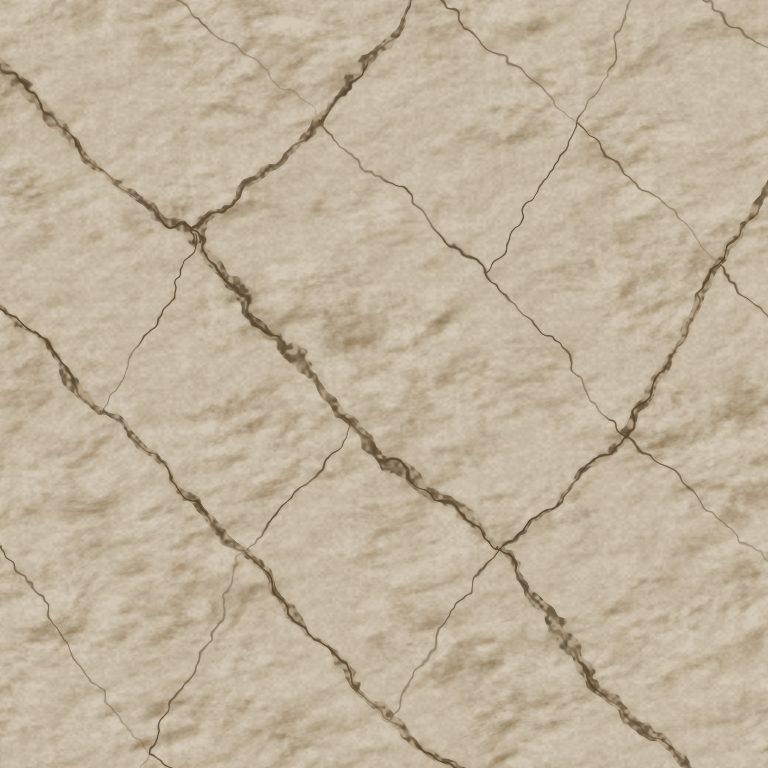
Give the GLSL for this texture, as a Shadertoy shader.

```glsl
// Weathered beige stone crossed by a slanted network of cracks.
// Stretched fractal noise is lit as relief; the cracks are the edges of a
// jittered lattice, bent by noise, wide along main faults and thin elsewhere.

const vec3 STONE_LIGHT = vec3(0.80, 0.75, 0.67);
const vec3 STONE_SHADE = vec3(0.66, 0.59, 0.48);
const vec3 CRACK_DUST  = vec3(0.60, 0.53, 0.42);
const vec3 CRACK_CHIP  = vec3(0.68, 0.61, 0.50);
const vec3 CRACK_DARK  = vec3(0.33, 0.26, 0.17);

float hash(vec2 p) {
    return fract(sin(dot(p, vec2(127.1, 311.7))) * 43758.5453);
}

float noise(vec2 p) {
    vec2 i = floor(p), f = fract(p);
    f = f * f * (3.0 - 2.0 * f);
    return mix(mix(hash(i), hash(i + vec2(1, 0)), f.x),
               mix(hash(i + vec2(0, 1)), hash(i + vec2(1, 1)), f.x), f.y);
}

float fbm(vec2 p, float gain) {
    float sum = 0.0, amp = 0.5;
    for (int i = 0; i < 5; i++) {
        sum += amp * noise(p);
        p = p * 2.03 + 17.3;
        amp *= gain;
    }
    return sum;
}

vec2 rotate(vec2 p, float a) {
    float c = cos(a), s = sin(a);
    return vec2(c * p.x + s * p.y, c * p.y - s * p.x);
}

// Centred two-channel noise for bending the cracks
vec2 wobble(vec2 p) {
    return vec2(noise(p), noise(p + 53.7)) - 0.5;
}

// Distance to a segment, signed by the side of the line
float segmentDistance(vec2 p, vec2 a, vec2 b, out float along) {
    vec2 ab = b - a, ap = p - a;
    along = clamp(dot(ap, ab) / dot(ab, ab), 0.0, 1.0);
    float side = ab.x * ap.y - ab.y * ap.x < 0.0 ? -1.0 : 1.0;
    return side * length(ap - ab * along);
}

// Lattice of crack junctions: x runs along the main faults, y across them
vec2 junction(vec2 id) {
    vec2 jitter = vec2(hash(id + 3.1), hash(id + 8.6)) - 0.5;
    return vec2(0.27 * id.x - 0.04 * (id.y - 2.0), 0.18 + 0.235 * id.y)
         + jitter * vec2(0.09, 0.06);
}

// Strength 0..1 of the edge leaving a junction; negative means no crack
float edgeStrength(vec2 id, bool alongFault) {
    float chance = hash(id + (alongFault ? 21.4 : 47.9));
    float thin = chance < 0.68 ? 0.04 + 0.25 * chance : -1.0;
    if (alongFault) {
        float fault = 1.0 - smoothstep(0.3, 1.6, abs(id.y - 1.7));
        return max(fault, thin);
    }
    bool major = mod(id.x, 2.0) > 0.5 && id.y > 1.5;
    return major ? 0.55 + 0.3 * chance : thin;
}

// Returns core, rubble body and soft halo of one crack
vec3 crackProfile(float d, float strength, float fade, vec3 rough, float px) {
    float body = 0.0068 * strength * (0.15 + 0.8 * rough.x + 0.7 * rough.z);
    float core = 0.0010 + 0.0012 * strength * rough.z;
    float offset = 0.011 * strength * (rough.y - 0.5);
    float line = 1.0 - smoothstep(core - px, core + px, abs(d - offset));
    float fill = 1.0 - smoothstep(body - px, body + px, abs(d));
    float halo = 1.0 - smoothstep(0.0, 0.004 + 1.6 * body, abs(d));
    return vec3(line * fade, fill * smoothstep(0.1, 0.4, strength),
                halo * fade * (0.25 + 0.4 * strength));
}

vec3 crackNetwork(vec2 p, float px) {
    vec3 rough = vec3(noise(p * 24.0), noise(p * 45.0 + 9.0), noise(p * 110.0 + 4.0));
    float faint = mix(0.45, 1.0, smoothstep(0.25, 0.6, noise(p * 17.0 + 5.0)));
    p += 0.024 * wobble(p * 8.0) + 0.017 * wobble(p * 21.0)
       + 0.010 * wobble(p * 52.0) + 0.004 * wobble(p * 120.0);
    vec2 q = rotate(p, -0.7854);
    float row = (q.y - 0.18) / 0.235;
    vec2 cell = floor(vec2((q.x + 0.04 * (row - 2.0)) / 0.27, row));
    vec3 cracks = vec3(0.0);
    for (int j = -2; j <= 1; j++)
    for (int i = -2; i <= 1; i++)
    for (int k = 0; k < 2; k++) {
        vec2 id = cell + vec2(i, j);
        bool alongFault = k == 0;
        float strength = edgeStrength(id, alongFault);
        if (strength < 0.0) continue;
        vec2 next = id + (alongFault ? vec2(1, 0) : vec2(0, 1));
        float along;
        float d = segmentDistance(q, junction(id), junction(next), along);
        // Some thin cracks die out towards their far end
        float dying = step(0.5, hash(id + 71.2)) * (1.0 - smoothstep(0.2, 0.5, strength));
        float fade = faint * (1.0 - 0.8 * along * dying);
        cracks = max(cracks, crackProfile(d, strength, fade, rough, px));
    }
    return cracks;
}

// Brightness of the pitted surface: 0 is shaded, 1 is lit
float surfaceTone(vec2 p) {
    vec2 s = rotate(p, 0.26);
    vec2 h = s * vec2(15.0, 27.0) + 0.7 * wobble(s * 11.0);
    float relief = fbm(h + vec2(-0.10, 0.22), 0.56) - fbm(h, 0.56);
    float patches = smoothstep(0.36, 0.62, fbm(s * vec2(9.0, 14.0) + 31.0, 0.5));
    float pits = smoothstep(0.50, 0.74, fbm(s * vec2(17.0, 32.0) + 77.0, 0.55));
    relief *= (relief < 0.0 ? 3.0 : 1.5) * (0.5 + 0.7 * patches);
    float fibres = noise(s * vec2(90.0, 180.0)) - 0.5;
    float grain = noise(p * 260.0) - 0.5;
    return 0.87 + relief - 0.45 * pits * patches + 0.22 * fibres + 0.34 * grain;
}

void mainImage(out vec4 fragColor, in vec2 fragCoord) {
    vec2 p = fragCoord / iResolution.y;
    float px = 0.8 / iResolution.y;

    vec3 color = mix(STONE_SHADE, STONE_LIGHT, clamp(surfaceTone(p), -0.6, 1.2));

    vec3 cracks = crackNetwork(p, px);
    float rubble = smoothstep(0.2, 0.7, 0.6 * noise(p * 190.0) + 0.4 * noise(p * 85.0));
    color = mix(color, CRACK_DUST, cracks.z * 0.75);
    color = mix(color, mix(CRACK_DARK, CRACK_CHIP, rubble), cracks.y * 0.75);
    color = mix(color, CRACK_DARK, cracks.x * 0.85);

    fragColor = vec4(color, 1.0);
}
```
